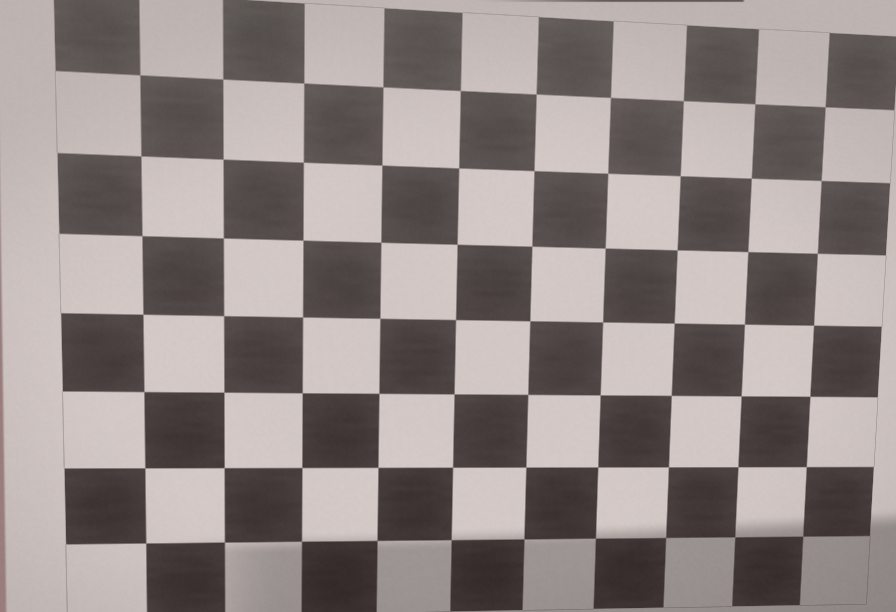
Write a Shadertoy shader that draws this pattern.

```glsl
// A printed checkerboard sheet seen at a slight tilt, with uneven ink and a soft shadow.

const vec2 BOARD_LO = vec2(-5.0, -4.0);      // board limits, in squares
const vec2 BOARD_HI = vec2(6.0, 4.0);
const vec2 ANCHOR = vec2(0.509, 0.477);      // canvas position of board corner (0, 0)
const float HEIGHT = 0.685;                  // canvas height in canvas widths
const float EDGE_SOFT = 0.022;               // edge blur, in squares
const vec3 PAPER = vec3(0.825, 0.783, 0.772);
const vec3 PAPER_DIM = vec3(0.745, 0.705, 0.695);
const vec3 INK_LOW = vec3(0.245, 0.205, 0.202);
const vec3 INK_HIGH = vec3(0.370, 0.345, 0.335);
const vec3 MARGIN_PINK = vec3(0.60, 0.49, 0.49);
const float SHADOW_PAPER = 0.74;
const float SHADOW_INK = 0.90;
const float INK_WEAR = 0.035;
const float GRAIN = 0.012;

float hash(vec2 p) {
    return fract(sin(dot(p, vec2(127.1, 311.7))) * 43758.5453);
}

float noise(vec2 p) {
    vec2 i = floor(p), f = fract(p);
    f = f * f * (3.0 - 2.0 * f);
    return mix(mix(hash(i), hash(i + vec2(1, 0)), f.x),
               mix(hash(i + vec2(0, 1)), hash(i + vec2(1, 1)), f.x), f.y);
}

// Canvas to board squares: scale, tilt, foreshortening and lens bend
vec2 toBoard(vec2 p) {
    return vec2(11.95 * p.x - 0.243 * p.y + 1.386 * p.x * p.x - 1.09 * p.x * p.y,
                11.94 * p.y + 0.197 * p.x - 0.973 * p.y * p.y + 1.327 * p.x * p.y);
}

// Signed square wave per axis, positive in even squares
vec2 squareWave(vec2 b, vec2 soft) {
    vec2 tri = 0.5 - abs(mod(b + 0.5, 2.0) - 1.0);
    return clamp(2.0 * tri / soft, -1.0, 1.0);
}

float checker(vec2 b, vec2 soft) {
    vec2 wave = squareWave(b, soft);
    vec2 inside = clamp(min(b - BOARD_LO, BOARD_HI - b) / soft + 0.5, 0.0, 1.0);
    return (0.5 + 0.5 * wave.x * wave.y) * inside.x * inside.y;
}

void mainImage(out vec4 fragColor, in vec2 fragCoord) {
    vec2 uv = fragCoord / iResolution.xy;
    vec2 p = (uv - ANCHOR) * vec2(1.0, HEIGHT);
    vec2 board = toBoard(p);
    vec2 soft = max(fwidth(board) * 1.2, vec2(EDGE_SOFT));
    float pixel = 1.0 / iResolution.y;

    // Paper, dimmer toward the top and sides
    float dim = smoothstep(0.30, 0.62, length((uv - vec2(0.5, 0.40)) * vec2(0.85, 0.95)));
    vec3 paper = mix(PAPER, PAPER_DIM, dim);
    paper += 0.012 * (noise(uv * 9.0) - 0.5);

    // Ink, paler toward the top and the rim of each square
    vec2 cell = floor(board);
    vec2 local = fract(board) - 0.5;
    vec3 ink = mix(INK_LOW, INK_HIGH, smoothstep(-0.05, 1.05, uv.y));
    ink += INK_WEAR * (smoothstep(0.15, 0.65, length(local)) - 0.45);
    ink += INK_WEAR * 0.5 * (hash(cell) - 0.5);
    ink += INK_WEAR * 0.6 * (noise(board * vec2(3.0, 14.0)) - 0.5);

    // Soft shadow along the bottom
    float shadowTop = 0.108 + 0.045 * uv.x * uv.x;
    float shadow = 1.0 - smoothstep(shadowTop - 0.018, shadowTop + 0.018, uv.y);
    shadow *= smoothstep(0.16, 0.32, uv.x);
    paper *= mix(1.0, SHADOW_PAPER, shadow);
    ink *= mix(1.0, SHADOW_INK, shadow);

    vec3 color = mix(paper, ink, checker(board, soft));

    // Surface beside the sheet at the left, and a dark strip at the top
    float sheetLeft = 0.007 - 0.010 * uv.y;
    float beside = 1.0 - smoothstep(sheetLeft - 0.002, sheetLeft + 0.002, uv.x);
    color = mix(color, MARGIN_PINK, beside);
    float strip = smoothstep(0.997 - pixel, 0.997 + pixel, uv.y);
    strip *= smoothstep(0.52, 0.70, uv.x) * (1.0 - smoothstep(0.828, 0.832, uv.x));
    color = mix(color, INK_HIGH, strip);

    color += GRAIN * (noise(uv * vec2(380.0, 260.0)) - 0.5);
    fragColor = vec4(color, 1.0);
}
```
